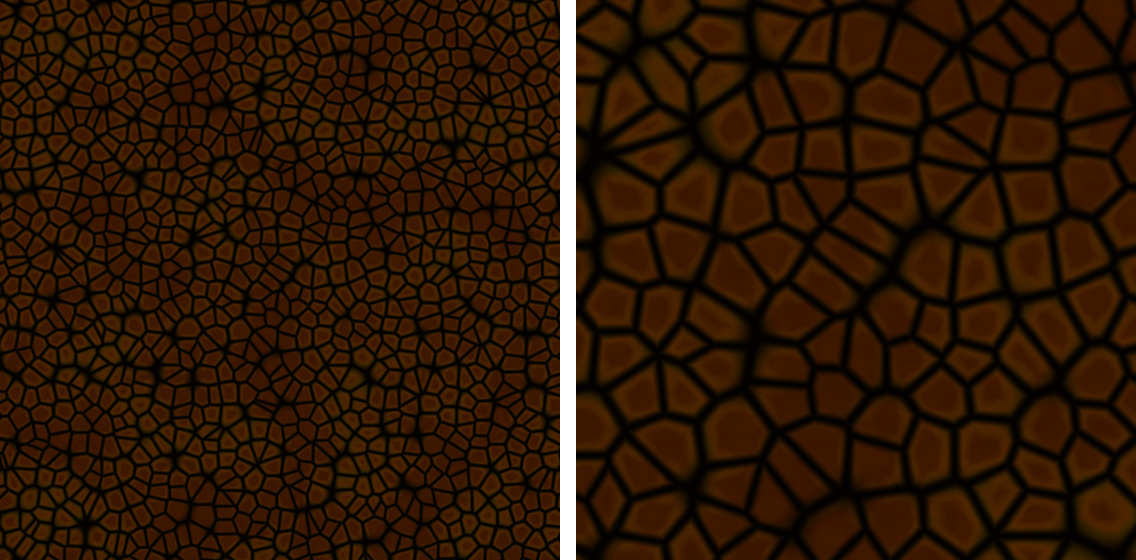
Left: the whole. Right: its middle third, enlarged.
Reproduce this texture procedurally as a WebGL 1 fragment shader.

```glsl
precision highp float;
// Dark amber cobbles: a jittered Voronoi mosaic with soft black seams.
// Border distance shades each cell, distance to its seed darkens far corners,
// and gradient noise shifts the hue between olive, orange and rust.

uniform vec2 u_resolution;

const float CELLS_ACROSS = 32.0;
const vec3 OLIVE  = vec3(0.235, 0.152, 0.0);
const vec3 ORANGE = vec3(0.295, 0.145, 0.0);
const vec3 RUST   = vec3(0.235, 0.090, 0.0);
const vec3 SEAM   = vec3(0.012, 0.006, 0.0);

vec2 hash2(vec2 p) {
  vec3 q = fract(p.xyx * vec3(0.1031, 0.1030, 0.0973));
  q += dot(q, q.yzx + 33.33);
  return fract((q.xx + q.yz) * q.zy);
}

float cornerSlope(vec2 corner, vec2 offset) {
  float angle = 6.28318 * hash2(corner + 71.0).x;
  return dot(vec2(cos(angle), sin(angle)), offset);
}

// Gradient noise, roughly -0.7 to 0.7
float gradientNoise(vec2 p) {
  vec2 i = floor(p);
  vec2 f = p - i;
  vec2 w = f * f * f * (f * (f * 6.0 - 15.0) + 10.0);
  vec2 e = vec2(1.0, 0.0);
  float low = mix(cornerSlope(i, f), cornerSlope(i + e, f - e), w.x);
  float high = mix(cornerSlope(i + e.yx, f - e.yx),
                   cornerSlope(i + e.xx, f - e.xx), w.x);
  return mix(low, high, w.y);
}

float fractalNoise(vec2 p) {
  float sum = 0.0;
  float amplitude = 1.0;
  for (int octave = 0; octave < 3; octave++) {
    sum += amplitude * gradientNoise(p);
    p = p * 2.03 + 17.7;
    amplitude *= 0.5;
  }
  return sum;
}

// Returns (distance to nearest seed, distance to nearest cell border)
vec2 voronoi(vec2 p) {
  vec2 base = floor(p);
  vec2 f = p - base;
  vec2 nearest = vec2(0.0);
  vec2 nearestTile = vec2(0.0);
  float nearestSq = 8.0;
  for (int y = -1; y <= 1; y++) {
    for (int x = -1; x <= 1; x++) {
      vec2 tile = vec2(float(x), float(y));
      vec2 toSeed = tile + hash2(base + tile) - f;
      float distSq = dot(toSeed, toSeed);
      if (distSq < nearestSq) {
        nearestSq = distSq;
        nearest = toSeed;
        nearestTile = tile;
      }
    }
  }
  // Measure to the bisectors between the nearest seed and its neighbours
  float border = 8.0;
  for (int y = -2; y <= 2; y++) {
    for (int x = -2; x <= 2; x++) {
      vec2 tile = nearestTile + vec2(float(x), float(y));
      vec2 toSeed = tile + hash2(base + tile) - f;
      vec2 between = toSeed - nearest;
      if (dot(between, between) > 0.00001) {
        border = min(border, dot(0.5 * (nearest + toSeed), normalize(between)));
      }
    }
  }
  return vec2(sqrt(nearestSq), max(border, 0.0));
}

// Ramp from olive (0) through orange (0.5) to rust (1)
vec3 cobbleColour(float warmth) {
  vec3 colour = mix(OLIVE, ORANGE, smoothstep(0.0, 0.5, warmth));
  return mix(colour, RUST, smoothstep(0.5, 0.95, warmth));
}

void main() {
  vec2 p = gl_FragCoord.xy / u_resolution.y * CELLS_ACROSS;
  vec2 cell = voronoi(p);
  float seedDistance = cell.x;
  float border = cell.y;

  // Broad patches and fine mottling set the hue; wide centres run redder
  float patches = fractalNoise(p * 0.22);
  float mottle = fractalNoise(p * 1.7 + 40.0);
  float warmth = 0.58 + 0.75 * patches + 0.35 * mottle
               + 1.7 * (border - 0.2) - 0.7 * (seedDistance - 0.4);

  // Soft seams, and shadow where a cell stretches away from its seed
  float shade = smoothstep(0.0, 0.18, border);
  shade *= 1.0 - smoothstep(0.42, 1.0, seedDistance);
  shade *= 1.0 + 0.12 * mottle;

  gl_FragColor = vec4(mix(SEAM, cobbleColour(warmth), shade), 1.0);
}
```
